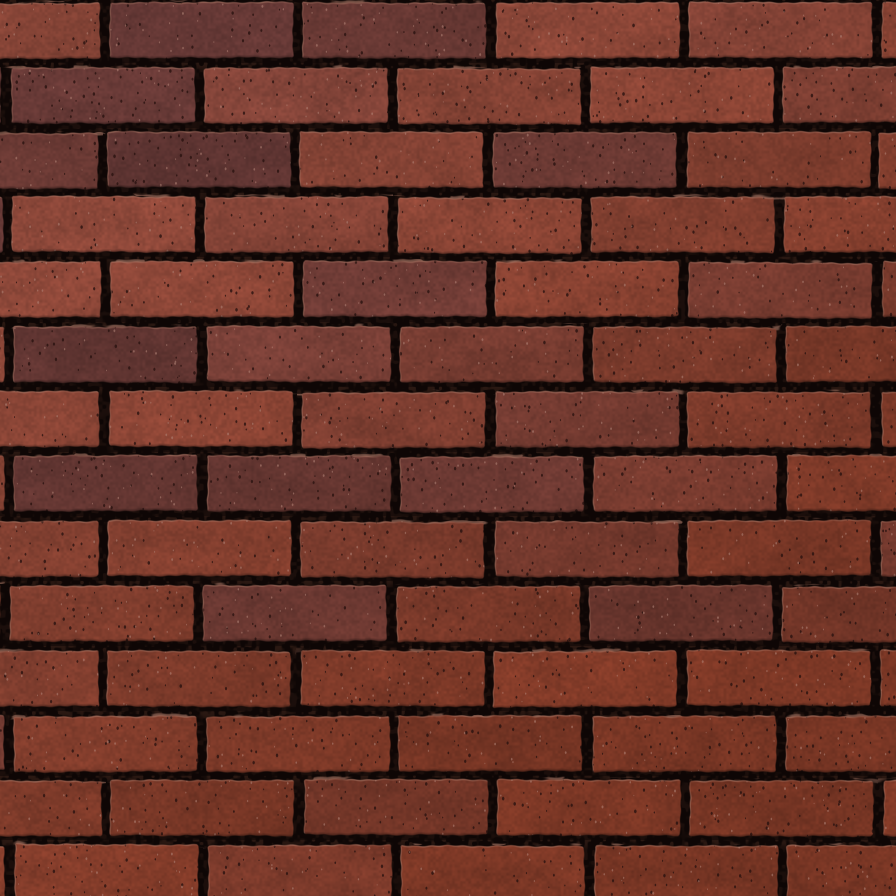
A three.js fragment shader for this texture:

```glsl
// Running-bond wall of wide red bricks with deep, shadowed mortar joints.
// Each brick is a wobbly rounded box with its own fired tint, a pale chipped
// rim on its top and left edges, and cellular pits and grit over the face.

varying vec2 vUv;

// Layout, in canvas units
const vec2 PITCH = vec2(0.2154, 0.0723);
const vec2 HALF_SIZE = vec2(0.1023, 0.0310);
const float WALL_TOP = 1.002;
const float JOINT_X = 0.0085;
const float CORNER = 0.0025;
const float SOFT = 0.0011;
const float ROW_SHIFT = 0.006;
const float BRICK_JITTER = 0.0022;

// Surface wear
const float GRAIN = 0.13;
const float PIT_CELL = 0.0095;
const float GRIT_CELL = 0.0120;
const float RIM_WIDTH = 0.0026;

// Colours
const vec3 ROSE = vec3(0.54, 0.275, 0.22);
const vec3 RUST = vec3(0.48, 0.215, 0.145);
const vec3 PLUM = vec3(0.385, 0.215, 0.205);
const vec3 RIM = vec3(0.66, 0.46, 0.39);
const vec3 GRIT = vec3(0.68, 0.50, 0.45);
const vec3 PIT = vec3(0.16, 0.07, 0.06);
const vec3 SHADOW = vec3(0.055, 0.025, 0.02);
const vec3 MORTAR = vec3(0.20, 0.115, 0.085);

float hash(vec2 p) {
  vec3 q = fract(vec3(p.xyx) * 0.1031);
  q += dot(q, q.yzx + 33.33);
  return fract((q.x + q.y) * q.z);
}

float noise(vec2 p) {
  vec2 i = floor(p), f = fract(p);
  f = f * f * (3.0 - 2.0 * f);
  return mix(mix(hash(i), hash(i + vec2(1.0, 0.0)), f.x),
             mix(hash(i + vec2(0.0, 1.0)), hash(i + 1.0), f.x), f.y);
}

// Layered sines that make the brick edges uneven
vec2 wobble(vec2 p, float seed) {
  vec2 s = p.yx * 95.0 + seed * 40.0;
  return sin(s + 2.0 * sin(p * 61.0)) * 0.0005
       + sin(s * 3.7 + p * 130.0) * 0.0004;
}

// Cellular dots: a share of the cells holds one dot of varied size
float specks(vec2 p, float cell, float radius, float share) {
  vec2 g = p / cell, base = floor(g);
  float cover = 0.0;
  for (int y = -1; y <= 1; y++) {
    for (int x = -1; x <= 1; x++) {
      vec2 c = base + vec2(float(x), float(y));
      vec2 spot = c + vec2(hash(c + 17.0), hash(c + 51.0));
      float size = radius * mix(0.4, 1.0, hash(c + 83.0));
      float dist = length((g - spot) * vec2(1.2, 0.85)) * cell;
      float dot1 = 1.0 - smoothstep(size - SOFT * 0.7, size + SOFT * 0.7, dist);
      cover = max(cover, dot1 * step(hash(c + 7.0), share));
    }
  }
  return cover;
}

void main() {
  vec2 p = vUv;

  // Brick index and local position, alternate rows moved by half a brick
  float row = floor((WALL_TOP - p.y) / PITCH.y);
  float start = JOINT_X + 0.5 * PITCH.x * (1.0 - mod(row, 2.0))
              + (hash(vec2(row, 3.0)) - 0.5) * ROW_SHIFT;
  float col = floor((p.x - start) / PITCH.x);
  vec2 id = vec2(col, row) + 20.0;
  vec2 center = vec2(start + (col + 0.5) * PITCH.x, WALL_TOP - (row + 0.5) * PITCH.y);
  vec2 jitter = vec2(hash(id + 5.0), hash(id + 9.0)) - 0.5;
  vec2 q = p - center - jitter * BRICK_JITTER;
  q.y -= q.x * (hash(id + 31.0) - 0.5) * 0.012;
  q += wobble(p, hash(id));

  // Rounded box
  vec2 e = abs(q) - HALF_SIZE + CORNER;
  float d = length(max(e, 0.0)) + min(max(e.x, e.y), 0.0) - CORNER;
  float face = 1.0 - smoothstep(-SOFT, SOFT, d);

  // Fired tint: rose to rust across the wall, with runs of plum bricks
  float warm = smoothstep(0.2, 1.3, p.x * 0.6 + 1.0 - p.y);
  float plum = smoothstep(0.46, 0.76, 0.5 * hash(id + 2.0) + 0.5 * noise(id * vec2(0.55, 0.9)));
  vec3 brick = mix(ROSE, RUST, warm);
  brick = mix(brick, PLUM, plum * (1.0 - 0.45 * warm));
  brick *= 0.94 + 0.12 * hash(id + 13.0);

  // Sandy face with soft blotches, pits and pale grit
  float fine = noise(p * 330.0) + 0.6 * noise(p * 170.0) - 0.8;
  brick *= 1.0 + GRAIN * fine + 0.12 * (noise(p * vec2(28.0, 40.0)) - 0.5);
  float pitShare = mix(0.16, 0.38, hash(id + 71.0));
  brick = mix(brick, PIT, 0.8 * specks(p, PIT_CELL, 0.0017, pitShare));
  brick = mix(brick, GRIT, 0.6 * specks(p + 3.1, GRIT_CELL, 0.0013, 0.24));

  // Pale broken rim on the lit edges, shade on the lower edge
  float edge = min(HALF_SIZE.y - q.y, (q.x + HALF_SIZE.x) * 1.2);
  float rim = 1.0 - smoothstep(0.0, RIM_WIDTH, edge);
  brick = mix(brick, RIM, rim * (0.25 + 0.6 * noise(p * 110.0)));
  brick *= mix(0.72, 1.0, smoothstep(0.0, 0.0035, q.y + HALF_SIZE.y));

  // Joint: coarse mortar showing above bricks, black below them
  float above = smoothstep(-0.004, 0.004, q.y - HALF_SIZE.y);
  float crumbs = smoothstep(0.45, 0.85, noise(p * 240.0));
  vec3 joint = mix(SHADOW, MORTAR, crumbs * mix(0.35, 0.75, above));
  float splash = smoothstep(0.76, 0.86, noise(p * vec2(45.0, 120.0)));
  float lip = 1.0 - smoothstep(0.001, 0.0035, abs(q.y - HALF_SIZE.y));
  joint = mix(joint, RIM * 0.8, splash * lip * 0.8);

  gl_FragColor = vec4(mix(joint, brick, face), 1.0);
}
```
